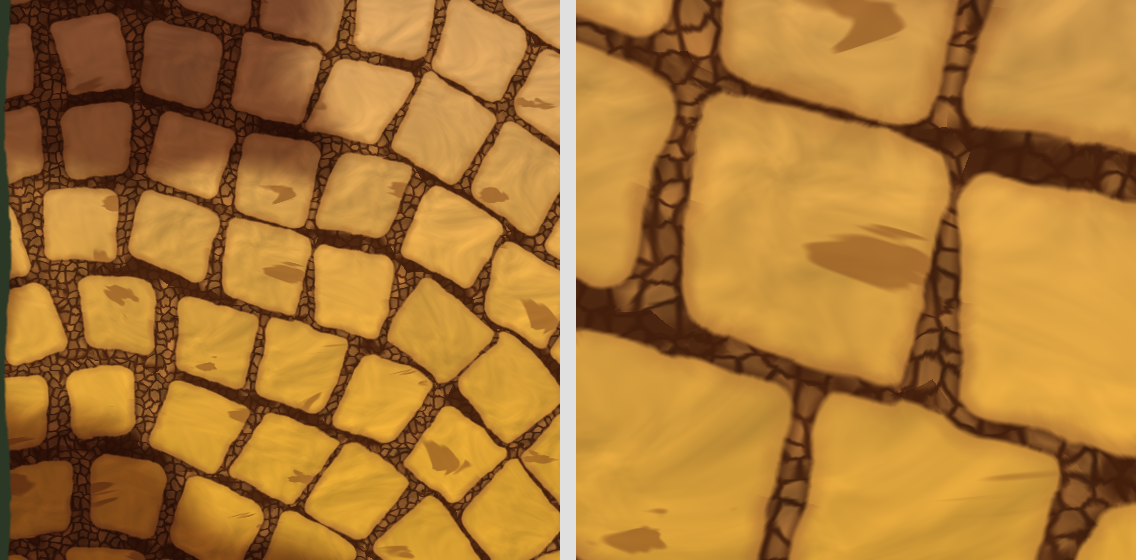
Left, the full canvas; right, a detail of the centre.
Give the GLSL for this texture, as a WebGL 2 fragment shader.

```glsl
#version 300 es
precision highp float;
// Worn cobblestones laid in arcs, with gravel joints, warm low sun and soft shadows.

uniform vec2 u_resolution;
out vec4 fragColor;

vec2 hash2(vec2 p) {
  return fract(sin(vec2(dot(p, vec2(127.1, 311.7)), dot(p, vec2(269.5, 183.3)))) * 43758.5);
}

// Nearest distance, second distance and a random tint of the nearest cell
vec3 cellular(vec2 p) {
  vec3 best = vec3(9.0);
  for (int j = -1; j <= 1; j++)
    for (int i = -1; i <= 1; i++) {
      vec2 id = floor(p) + vec2(i, j);
      vec2 h = hash2(id);
      float d = length(id + 0.1 + 0.8 * h - p);
      if (d < best.x) best = vec3(d, best.x, fract(h.x * 7.0 + h.y * 13.0));
      else best.y = min(best.y, d);
    }
  return best;
}

// Layered sines, folded and rotated between octaves
float relief(vec2 p) {
  float sum = 0.0, amp = 0.5;
  for (int i = 0; i < 5; i++) {
    p = mat2(0.8, 0.6, -0.6, 0.8) * p + 0.8 * sin(p.yx * 0.7 + float(i));
    sum += amp * sin(p.x) * cos(p.y);
    p *= 1.8;
    amp *= 0.55;
  }
  return sum;
}

float roundedBox(vec2 p, vec2 halfSize, float radius) {
  vec2 q = abs(p) - halfSize + radius;
  return length(max(q, 0.0)) + min(max(q.x, q.y), 0.0) - radius;
}

// Depth inside the nearest stone (negative in joints); also its frame and id
float paving(vec2 p, float looseness, out vec2 local, out vec2 stone) {
  const float rowHeight = 0.158, stoneWidth = 0.165;
  vec2 c = p - vec2(0.15, -0.6);
  float r = length(c), angle = atan(c.x, c.y);
  float nearest = 9.0, second = 9.0;
  for (int j = -1; j <= 1; j++) {
    float row = floor(r / rowHeight) + float(j);
    float ring = (row + 0.5) * rowHeight;
    float along = angle * ring / stoneWidth + hash2(vec2(row, 4.0)).x;
    for (int i = -1; i <= 1; i++) {
      vec2 id = vec2(floor(along) + float(i), row);
      vec2 h = hash2(id), g = hash2(id + 31.0);
      vec2 q = vec2((along - id.x - 0.5) * stoneWidth, r - ring) + 0.016 * (h - 0.5);
      float turn = 0.34 * (g.x - 0.5);
      q = mat2(cos(turn), sin(turn), -sin(turn), cos(turn)) * q;
      q.x += q.y * 0.3 * (g.y - 0.5);
      float d = roundedBox(q, 0.068 + 0.011 * g - 0.010 * looseness, 0.016 + 0.014 * h.x);
      if (d < nearest) {
        second = nearest;
        nearest = d;
        local = q;
        stone = id;
      } else second = min(second, d);
    }
  }
  return min(-nearest, 0.5 * (second - nearest) - 0.004);
}

void main() {
  vec2 uv = gl_FragCoord.xy / u_resolution;
  float looseness = smoothstep(0.55, 0.15, uv.x);
  float coarse = relief(uv * 16.0), fine = relief(uv * 75.0 + 5.0);

  // Stone layout with wavering outlines
  vec2 bent = uv + 0.010 * sin(uv.yx * 11.0 + vec2(1.0, 2.6));
  vec2 local, stone;
  float depth = paving(bent, looseness, local, stone);
  depth += 0.004 * coarse + 0.003 * fine;

  // Stone faces: yellow below, paler and pinker above
  vec3 face = mix(vec3(0.86, 0.63, 0.19), vec3(0.83, 0.62, 0.36), smoothstep(0.1, 1.0, uv.y));
  vec2 seed = hash2(stone + 7.0);
  vec2 grain = uv * vec2(24.0, 34.0) + seed * 20.0;
  float slope = relief(grain + vec2(-0.12, 0.14)) - relief(grain - vec2(-0.12, 0.14));
  face *= (0.95 + 0.09 * seed.x) * (1.0 + 0.17 * clamp(slope, -1.0, 1.0));
  float chips = smoothstep(0.50, 0.62, relief(uv * vec2(15.0, 36.0) + seed * 30.0));
  face = mix(face, vec3(0.56, 0.33, 0.13), 0.65 * chips);
  float rim = smoothstep(0.016, 0.0, depth + 0.003 * fine);
  face = mix(face, vec3(0.68, 0.44, 0.20), rim * (local.y < 0.0 ? 0.75 : 0.45));

  // Gravel joints, with deep crevices mostly between the rows
  vec3 pebble = cellular(uv * vec2(58.0, 66.0) + 0.6 * vec2(coarse, fine));
  float lump = smoothstep(0.02, 0.40, pebble.y - pebble.x);
  vec3 joint = mix(vec3(0.28, 0.14, 0.06), vec3(0.64, 0.42, 0.20), lump * (0.55 + 0.45 * pebble.z));
  joint *= 1.0 + 0.25 * fine;
  float between = smoothstep(-0.015, 0.015, abs(local.y) - abs(local.x));
  float crevice = between * smoothstep(-0.3, 0.2, coarse + 0.5 * fine + 0.2 - 0.35 * looseness);
  crevice = max(crevice, 0.55 * smoothstep(-0.007, 0.0, depth));
  joint = mix(joint, vec3(0.25, 0.11, 0.04), 0.85 * crevice);
  vec3 color = mix(joint, face, smoothstep(-0.0015, 0.003, depth));

  // Soft shadows over the upper left and lower left
  float sway = 0.025 * sin(uv.x * 17.0 + 1.0) + 0.02 * sin(uv.y * 23.0) + 0.02 * coarse;
  float upper = max(uv.x - 0.55, 0.69 - uv.y) + sway;
  float lower = uv.y + 0.55 * uv.x - 0.33 + sway;
  float shade = max(smoothstep(0.055, -0.06, upper), smoothstep(0.05, -0.07, lower));
  shade = max(shade, 0.8 * smoothstep(0.07, 0.02, uv.x + sway));
  color *= mix(vec3(1.0), vec3(0.58, 0.45, 0.46), shade);

  // Dull green strip along the left border
  float border = 0.014 + 0.006 * sin(uv.y * 14.0) + 0.003 * fine;
  color = mix(vec3(0.17, 0.22, 0.15), color, smoothstep(-0.003, 0.003, uv.x - border));
  fragColor = vec4(clamp(color, 0.0, 1.0), 1.0);
}
```
